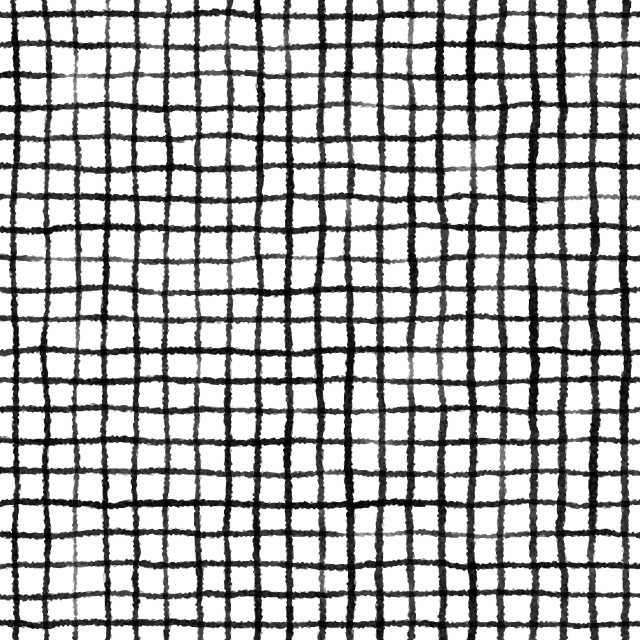
Write a Shadertoy shader that draws this pattern.

```glsl
// Hand-inked grid: 21 by 21 wobbly brush strokes in black ink on white paper.
// Each stroke is a distance to a drifting centre line, with slow noise for
// width and ink load, fine noise for ragged edges and grain.

const float CELLS = 21.0;
const vec3 PAPER = vec3(0.992);

float hash(vec2 p) {
    vec3 q = fract(vec3(p.xyx) * 0.1031);
    q += dot(q, q.yzx + 33.33);
    return fract((q.x + q.y) * q.z);
}

float noise(vec2 p) {
    vec2 cell = floor(p);
    vec2 f = fract(p);
    f = f * f * (3.0 - 2.0 * f);
    float low = mix(hash(cell), hash(cell + vec2(1.0, 0.0)), f.x);
    float high = mix(hash(cell + vec2(0.0, 1.0)), hash(cell + 1.0), f.x);
    return mix(low, high, f.y);
}

// Signed noise along one stroke; every row is an independent curve.
float drift(float along, float frequency, float row) {
    return noise(vec2(along * frequency + 7.3, row)) - 0.5;
}

// Light passed by the stroke nearest to p: 1 is bare paper, 0 is full black.
// p.x runs across the strokes and p.y along them, in cells.
float strokeLight(vec2 p, float halfWidth, float seed, float pixel) {
    float id = floor(p.x);
    float row = id * 11.0 + seed;

    // Centre line
    float centre = 0.5 + 0.07 * (hash(vec2(row, seed)) - 0.5)
                 + 0.17 * drift(p.y, 0.5, row + 1.0)
                 + 0.07 * drift(p.y, 1.3, row + 2.0);
    float dist = abs(p.x - id - centre);

    // Ink load, with occasional dry stretches
    float load = 0.5 + 0.65 * drift(p.y, 0.3, row + 3.0)
               + 0.45 * drift(p.y, 1.1, row + 4.0)
               + 0.25 * (hash(vec2(row, seed + 5.0)) - 0.5);
    float dry = 1.0 - smoothstep(0.0, 0.28, load);

    // Ragged edge
    float width = halfWidth * (0.82 + 0.36 * load - 0.25 * dry);
    float ragged = 0.075 * (noise(p * 13.0 + seed) - 0.5)
                 + 0.025 * (noise(p * 5.0 + seed) - 0.5);
    float soft = max(0.032, 0.75 * pixel);
    float cover = smoothstep(-soft, soft, width + ragged - dist);

    // Grain inside the ink
    float grain = noise(p * 15.0 + seed + 40.0) - 0.5;
    float tone = mix(0.31, 0.05, clamp(load, 0.0, 1.0));
    tone = clamp(tone + 0.17 * grain + 0.22 * dry, 0.035, 0.75);
    return mix(1.0, tone, cover);
}

void mainImage(out vec4 fragColor, in vec2 fragCoord) {
    vec2 uv = fragCoord / iResolution.xy;
    vec2 p = uv * CELLS;
    float pixel = CELLS / min(iResolution.x, iResolution.y);

    // Upright strokes grow heavier to the right, level ones a little lighter
    float uprightWidth = mix(0.085, 0.122, smoothstep(0.1, 0.85, uv.x));
    float levelWidth = mix(0.094, 0.084, smoothstep(0.5, 0.9, uv.x));

    float light = strokeLight(p, uprightWidth, 3.0, pixel)
                * strokeLight(p.yx, levelWidth, 307.0, pixel);
    fragColor = vec4(PAPER * light, 1.0);
}
```
